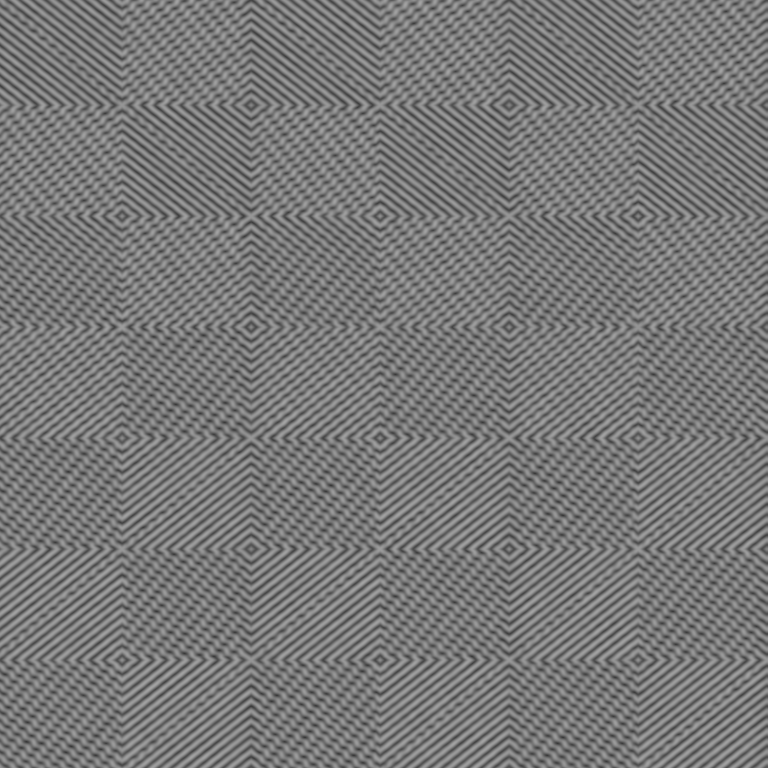
Reproduce this pattern procedurally as a three.js fragment shader.

```glsl
#define CELL vec2(0.168, 0.1445)
#define ORIGIN vec2(-0.009, -0.004)
#define RIB_COUNT vec2(10.0, 11.0)
#define BEAD_COUNT vec2(8.0, -6.0)
#define BEAD_DEPTH 0.4
#define RIB_WOBBLE 0.1
#define STRIP_WIDTH 0.055
#define FOLD_SHARPNESS 0.9997
#define GRAIN 0.035
#define DARK 0.25
#define LIGHT 0.615

varying vec2 vUv;

const float PI = 3.14159265;
const float TAU = 6.2831853;

float hash(vec2 p) {
  return fract(sin(dot(p, vec2(127.1, 311.7))) * 43758.5453);
}

float valueNoise(vec2 p) {
  vec2 i = floor(p);
  vec2 f = fract(p);
  f = f * f * (3.0 - 2.0 * f);
  return mix(mix(hash(i), hash(i + vec2(1.0, 0.0)), f.x),
             mix(hash(i + vec2(0.0, 1.0)), hash(i + vec2(1.0, 1.0)), f.x), f.y);
}

// Mirrors every other cell, with slightly rounded turns at the seams.
vec2 mirrorFold(vec2 p) {
  return acos(FOLD_SHARPNESS * cos(PI * p)) / PI;
}

void main() {
  vec2 grid = (vUv - ORIGIN) / CELL;
  vec2 fold = mirrorFold(grid);

  // 1 in cells with falling ribs, 0 in cells with rising ribs
  vec2 checker = sin(grid * PI);
  float falling = smoothstep(-0.1, 0.1, checker.x * checker.y);

  // Beading fades out upward on falling ribs and downward on rising ribs
  float fallingBeads = 1.0 - 0.9 * smoothstep(4.3, 5.2, grid.y);
  float risingBeads = 0.1 + 0.9 * smoothstep(2.2, 5.2, grid.y);
  float beading = mix(risingBeads, fallingBeads, falling);

  // A narrow beaded strip follows the diagonal of each cell
  float diagonal = (fold.x + fold.y - 1.0) / STRIP_WIDTH;
  beading = max(beading, 0.7 * exp(-diagonal * diagonal));
  beading *= 0.8 + 0.4 * valueNoise(grid * 5.0);

  // Ribs stay whole along the seams, most of all on every second column
  float columnSeam = 1.0 - smoothstep(0.03, 0.12, fold.x);
  vec2 edge = min(fold, 1.0 - fold);
  float seam = 1.0 - smoothstep(0.01, 0.05, min(edge.x, edge.y));
  beading *= 1.0 - 0.7 * max(columnSeam, seam);

  // Ribs, bent and broken by the crossing bead wave
  float beadPhase = TAU * dot(fold, BEAD_COUNT);
  float ribPhase = TAU * (dot(fold, RIB_COUNT) + RIB_WOBBLE * beading * sin(beadPhase));
  float ribDepth = (0.82 + 0.18 * valueNoise(grid * 7.0)) * (1.0 - 0.36 * beading);
  float relief = cos(ribPhase) * ribDepth + BEAD_DEPTH * beading * cos(beadPhase);

  // Broad crests, narrow grooves and soft grain
  float height = clamp(0.5 + 0.5 * relief, 0.0, 1.0);
  float tone = mix(DARK, LIGHT, pow(height, 0.65));
  tone += GRAIN * (valueNoise(grid * 16.0) - 0.5);
  tone += 0.011 * (1.0 - 2.0 * falling);
  tone -= 0.012 * columnSeam;
  gl_FragColor = vec4(vec3(tone), 1.0);
}
```
